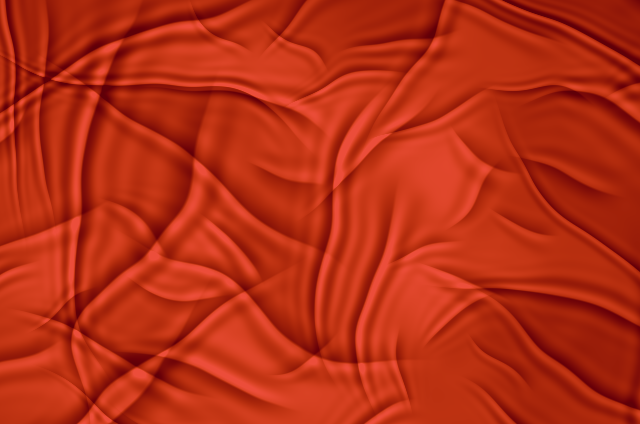
Write a Shadertoy shader that draws this texture.

```glsl
vec2 hashGradient(vec2 cell) {
    vec2 k = vec2(dot(cell, vec2(127.1, 311.7)), dot(cell, vec2(269.5, 183.3)));
    return 2.0 * fract(sin(k) * 43758.55) - 1.0;
}

float gradientNoise(vec2 p) {
    vec2 i = floor(p), f = fract(p);
    vec2 s = f * f * f * (f * (f * 6.0 - 15.0) + 10.0);
    vec2 e = vec2(0.0, 1.0);
    float low = mix(dot(hashGradient(i), f),
                    dot(hashGradient(i + e.yx), f - e.yx), s.x);
    float high = mix(dot(hashGradient(i + e.xy), f - e.xy),
                     dot(hashGradient(i + e.yy), f - e.yy), s.x);
    return mix(low, high, s.y);
}

vec4 hashFold(float id) {
    return fract(sin(id * vec4(12.99, 78.23, 39.43, 57.17) + 4.7) * 4375.85);
}

mat2 rotation(float a) {
    return mat2(cos(a), -sin(a), sin(a), cos(a));
}

// Light across one crease: bright lip, sharp dark valley, soft flank
float creaseLight(float d, float ripple) {
    float valley = smoothstep(-0.5, 0.2, d) * exp(-0.5 * max(d, 0.0));
    float lip = exp(-0.9 * (d + 1.4) * (d + 1.4));
    float shadow = exp(-0.35 * (d + 4.2) * (d + 4.2));
    float flank = exp(-0.25 * (d - 5.0) * (d - 5.0));
    float echoes = sin(d * 1.1 + 0.6) * exp(-0.012 * d * d);
    return 0.24 * lip - 0.85 * valley - 0.30 * shadow + 0.14 * flank - 0.24 * ripple * echoes;
}

// One bent, tapered fold, scattered by its number
float foldLight(vec2 p, float id) {
    vec4 r = hashFold(id);
    vec2 center = fract(id * vec2(0.7549, 0.5698) + 0.21) * vec2(1.6, 1.1) - 0.05;
    float angle = mod(id, 2.0) < 0.5 ? -0.48 : 0.58;
    angle += (r.x - 0.5) * 0.6;
    if (mod(id, 6.0) > 4.5) angle += 0.75;

    float reach = mix(0.10, 0.58, r.y * r.y);
    vec2 q = rotation(angle) * (p - center);
    float u = clamp(q.x / reach, -1.0, 1.0);
    q.y += reach * ((r.z - 0.5) * 0.55 * u * u + (r.w - 0.5) * 0.16 * sin(4.0 * u));

    float taper = 1.0 - smoothstep(0.35, 1.0, abs(u));
    float width = mix(0.0045, 0.0105, r.w) * (1.0 + 0.5 * u);
    float side = r.x < 0.65 ? 1.0 : -1.0;
    float d = side * q.y / width;
    float panel = -0.15 * d / (1.0 + abs(d)) * exp(-abs(q.y) * 8.0);
    float ripple = smoothstep(0.45, 0.9, r.z);
    return taper * (mix(0.55, 1.0, r.y) * creaseLight(d, ripple) + panel);
}

vec3 satinColor(float tone) {
    float t = clamp(tone, -0.3, 1.15);
    float warm = max(t, 0.0);
    return vec3(0.49, 0.045, 0.03) + vec3(0.38, 0.225, 0.0) * t
         + vec3(0.0, 0.0, 0.13) * warm * warm * warm;
}

void mainImage(out vec4 fragColor, in vec2 fragCoord) {
    vec2 p = fragCoord / iResolution.y;

    // Drape bends the folds into hooks and waves
    vec2 drape = vec2(gradientNoise(p * 2.7 + 3.1), gradientNoise(p * 2.7 + 17.4));
    vec2 flutter = vec2(gradientNoise(p * 7.0 + 8.2), gradientNoise(p * 7.0 + 31.6));
    vec2 cloth = p + 0.095 * drape + 0.018 * flutter;

    // Broad glow at left of center, darker toward the corners
    float tone = 0.86 - 0.52 * smoothstep(0.25, 1.05, length((p - vec2(0.58, 0.4)) * vec2(0.9, 1.1)));
    tone += 0.18 * gradientNoise(cloth * 2.2 + 5.0);

    // Faint dents in the calm areas
    vec2 grain = rotation(0.5) * cloth;
    float dents = gradientNoise(grain * vec2(5.0, 15.0) + 9.0);
    tone += 0.28 * dents * smoothstep(-0.05, 0.4, gradientNoise(p * 3.0 + 22.0));

    float folds = 0.0;
    for (int i = 0; i < 56; i++) folds += foldLight(cloth, float(i));
    tone += folds / (1.0 + 0.25 * abs(folds));

    fragColor = vec4(satinColor(tone), 1.0);
}
```
